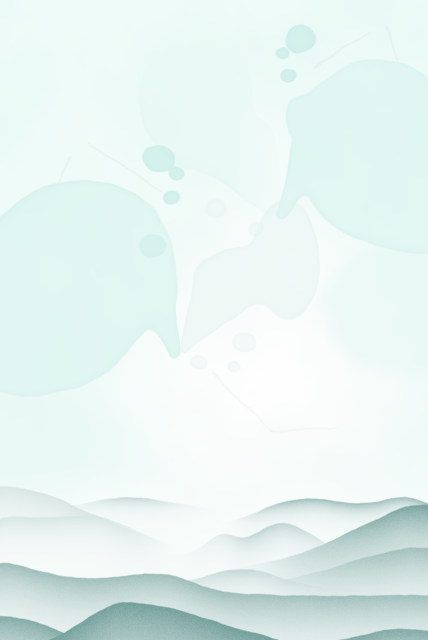
Give the GLSL for this background, as a WebGL 2 fragment shader.

```glsl
#version 300 es
precision highp float;
// Pale mint watercolour washes above misty layered hills.
uniform vec2 u_resolution;
out vec4 fragColor;

float hash(vec2 p) {
  p = fract(p * vec2(.1031, .1137));
  p += dot(p, p.yx + 33.3);
  return fract((p.x + p.y) * p.x * 17.);
}

// Layered sines, roughly -1 to 1
float mottle(vec2 p) {
  float sum = 0., gain = .5;
  for (int i = 0; i < 5; i++) {
    p = mat2(1.5, 1.2, -1.2, 1.5) * p + 1.7;
    sum += gain * sin(p.x + 1.3 * sin(p.y));
    gain *= .55;
  }
  return sum;
}

float bump(float x, float center, float width) {
  float t = (x - center) / width;
  return exp(-t * t);
}

float ellipse(vec2 p, vec2 center, vec2 radius) {
  return (length((p - center) / radius) - 1.) * min(radius.x, radius.y);
}

float taper(vec2 p, vec2 a, vec2 b, float ra, float rb) {
  vec2 ab = b - a;
  float t = clamp(dot(p - a, ab) / dot(ab, ab), 0., 1.);
  return length(p - a - ab * t) - mix(ra, rb, t);
}

float join(float a, float b) {
  float h = max(.03 - abs(a - b), 0.);
  return min(a, b) - h * h * 8.;
}

// Translucent fill with a slightly darker dried rim
void wash(inout vec3 col, float d, vec3 tint, float amount) {
  float inside = amount * (1. - smoothstep(-.002, .002, d));
  col = mix(col, tint, inside);
  col -= vec3(.022, .013, .014) * exp(-abs(d + .003) * 180.) * inside;
}

// Hill that is inked at its crest and dissolves into mist below
void ridge(inout vec3 col, vec2 p, float height, float ink, float mask, float fall) {
  float depth = height + .003 * mottle(vec2(p.x * 14., height * 3.)) - p.y;
  float aa = 1. / u_resolution.x;
  float shade = ink * exp(-max(depth, 0.) / fall);
  float grain = .04 * (hash(floor(p * 420.)) - .5) + .01 * mottle(p * vec2(9, 16));
  vec3 body = mix(vec3(.967, .986, .981), vec3(.46, .63, .615), shade) + grain * shade;
  col = mix(col, body, smoothstep(-aa, aa, depth) * mask);
}

void main() {
  vec2 p = gl_FragCoord.xy / u_resolution * vec2(1, 1.5);
  float x = p.x, cloud = mottle(p * 5.);
  vec2 q = p + .008 * vec2(mottle(p * 6. + 3.), mottle(p * 6. + 8.));
  vec3 mint = vec3(.867, .961, .942), grey = vec3(.923, .965, .956);

  // Paper with a white glow
  float glow = bump(x, .62, .38) * bump(p.y, .58, .5);
  vec3 col = mix(vec3(.928, .981, .968), vec3(.987, .992, .99), glow);
  col += vec3(.012, .005, .006) * cloud;

  // Soft clouds of tint
  float haze = smoothstep(.03, -.03, ellipse(q, vec2(.96, .78), vec2(.23, .15)) + .02 * cloud);
  haze += smoothstep(.06, -.06, ellipse(q, vec2(.1, .47), vec2(.24, .14)) + .02 * cloud);
  col = mix(col, vec3(.91, .972, .959), .65 * haze);

  // Top wash
  float d = join(ellipse(q, vec2(.46, 1.27), vec2(.13, .17)),
                 taper(q, vec2(.56, 1.14), vec2(.645, 1), .095, .015));
  wash(col, d, vec3(.895, .968, .953), .5 * smoothstep(1.45, 1.2, p.y) * smoothstep(.72, .5, x));
  // Centre wash
  d = join(ellipse(q, vec2(.67, .89), vec2(.08, .145)), ellipse(q, vec2(.58, .86), vec2(.1, .07)));
  d = join(d, taper(q, vec2(.52, .82), vec2(.435, .68), .075, .012));
  wash(col, d, grey, .65);
  // Left wash
  d = join(ellipse(q, vec2(.19, .875), vec2(.225, .2)), ellipse(q, vec2(.06, .74), vec2(.25, .17)));
  d = join(d, taper(q, vec2(.36, .816), vec2(.412, .67), .05, .014));
  wash(col, d, mint, .82 + .16 * cloud);
  // Right wash
  d = join(ellipse(q, vec2(.885, 1.158), vec2(.2, .205)), ellipse(q, vec2(.99, 1.03), vec2(.23, .12)));
  d = join(d, length(q - vec2(.717, 1.227)) - .05);
  d = join(d, taper(q, vec2(.72, 1.13), vec2(.66, 1), .04, .014));
  wash(col, d, mint, .75 + .16 * cloud);

  // Drops as position and radius, strongest first
  vec3 drops[12] = vec3[](vec3(.37, 1.124, .034), vec3(.7, 1.407, .034), vec3(.408, 1.092, .018),
    vec3(.395, 1.035, .018), vec3(.676, 1.325, .018), vec3(.658, 1.378, .015),
    vec3(.36, .925, .03), vec3(.5, 1.01, .023), vec3(.6, .968, .018),
    vec3(.568, .695, .025), vec3(.469, .645, .019), vec3(.545, .638, .014));
  for (int i = 0; i < 12; i++) {
    d = ellipse(q, drops[i].xy, drops[i].z * vec2(1.08, .92));
    wash(col, d, i < 7 ? vec3(.8, .935, .915) : grey, i < 6 ? .75 : .5);
  }

  // Fine dried threads as end points
  vec4 threads[6] = vec4[](vec4(.21, 1.165, .37, 1.05), vec4(.165, 1.13, .135, 1.07),
    vec4(.735, 1.345, .86, 1.425), vec4(.9, 1.44, .935, 1.36),
    vec4(.5, .62, .63, .49), vec4(.63, .49, .79, .5));
  for (int i = 0; i < 6; i++) {
    d = taper(q, threads[i].xy, threads[i].zw, .001, 0.);
    col -= .026 * smoothstep(.004, 0., d);
  }

  // Mist, then hills from far to near
  col = mix(col, vec3(.975, .988, .985), .8 * smoothstep(.42, .27, p.y));
  float left = smoothstep(.42, .2, x), right = smoothstep(.52, .7, x);
  ridge(col, p, .3 + .032 * bump(x, .3, .16), .4, bump(x, .31, .1), .018);
  ridge(col, p, .2 + .16 * bump(x, 0., .3), .24, left, .06);
  ridge(col, p, .27 + .06 * (bump(x, .71, .13) + bump(x, .95, .13)), .7, right, .02);
  ridge(col, p, .2 + .09 * bump(x, .2, .17) + .06 * bump(x, 0., .1), .25, left, .035);
  ridge(col, p, .2 + .073 * bump(x, .664, .1) + .04 * bump(x, .515, .05), .45, bump(x, .64, .13), .032);
  ridge(col, p, .16 + .16 * bump(x, 1.02, .28), mix(.2, .97, smoothstep(.58, 1., x)), right, .085);
  ridge(col, p, .11 + .107 * bump(x, 1., .3), mix(.2, .66, smoothstep(.6, .95, x)), right, .08);
  ridge(col, p, .12 + .046 * bump(x, .56, .13), .4, bump(x, .56, .14), .035);
  ridge(col, p, .105 + .073 * bump(x, 0., .14) + .025 * bump(x, .2, .1) + .05 * bump(x, .37, .12), .68, 1., .075);
  ridge(col, p, .085 * bump(x, 0., .2) + .055 * bump(x, .95, .2) - .03, .9, 1., .1);
  ridge(col, p, .118 * bump(x, .3, x < .3 ? .16 : .3) - .03, 1., 1., .16);
  fragColor = vec4(clamp(col, 0., 1.), 1);
}
```
